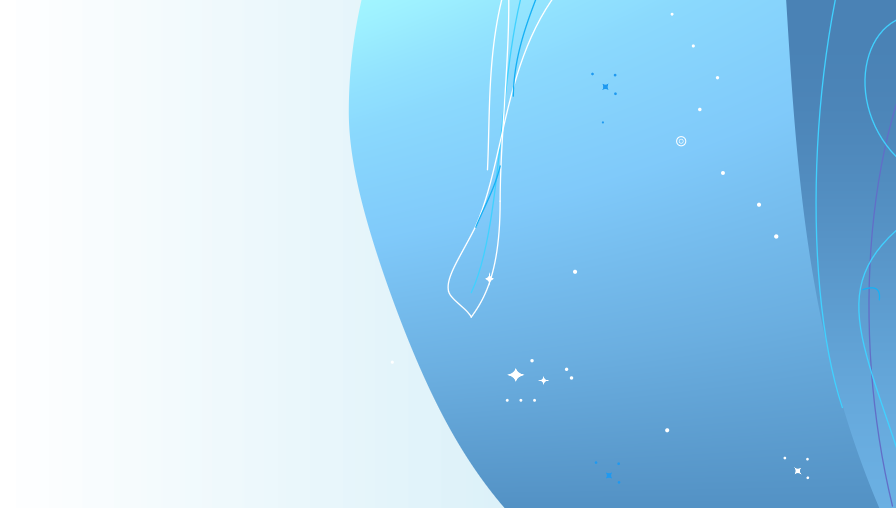
This background is drawn by a Shadertoy shader. Its source:

```glsl
// Curved blue panels on a pale ground, with flowing ribbon lines, bubbles and sparkles.
#define LINE_HALF 0.13
#define CURVE_STEPS 24
#define BAND_WIDTH 6.45
#define BUBBLE_COUNT 8
#define WHITE vec3(1.0)
#define CYAN vec3(0.25, 0.82, 1.0)
#define AZURE vec3(0.08, 0.69, 0.96)
#define COBALT vec3(0.12, 0.60, 0.94)
#define VIOLET vec3(0.38, 0.43, 0.78)

float pixelSize; // one screen pixel in canvas units

void ink(inout vec3 color, vec3 tint, float dist) {
    color = mix(color, tint, clamp(0.5 - dist / pixelSize, 0.0, 1.0));
}

float segment(vec2 p, vec2 a, vec2 b) {
    vec2 ab = b - a;
    float h = clamp(dot(p - a, ab) / max(dot(ab, ab), 1e-6), 0.0, 1.0);
    return length(p - a - ab * h);
}

// Distance to a cubic curve, flattened into short segments
float curve(vec2 p, vec2 a, vec2 b, vec2 c, vec2 d) {
    float nearest = 1e3;
    vec2 last = a;
    for (int i = 1; i <= CURVE_STEPS; i++) {
        float t = float(i) / float(CURVE_STEPS), s = 1.0 - t;
        vec2 next = s * s * s * a + 3.0 * s * s * t * b + 3.0 * s * t * t * c + t * t * t * d;
        nearest = min(nearest, segment(p, last, next));
        last = next;
    }
    return nearest - LINE_HALF;
}

float dotShape(vec2 p, vec2 center, float radius) {
    return length(p - center) - radius;
}

float sparkle(vec2 q, float radius) {
    q = pow(abs(q) + 1e-4, vec2(0.55));
    return 0.5 * (pow(q.x + q.y, 1.0 / 0.55) - radius);
}

// Diagonal star with three satellite dots
float twinkle(vec2 q) {
    float d = sparkle(mat2(0.707, 0.707, -0.707, 0.707) * q, 1.1);
    for (int i = 0; i < 3; i++) {
        float k = float(i), angle = -2.36 + 1.48 * k;
        d = min(d, dotShape(q, (3.6 - 0.6 * k) * vec2(cos(angle), sin(angle)), 0.26));
    }
    return d;
}

// Horizontal position of the two panel edges at a given depth
float fieldEdge(float y) {
    float s = y - 22.0;
    float bend = s > 0.0 ? 0.01056 - 0.000153 * s + 1.057e-6 * s * s : 0.0052;
    return 68.9 + bend * s * s;
}

float panelEdge(float y) {
    float u = y / 100.0;
    return 155.3 + 6.2 * u + 12.2 * u * u * u;
}

vec3 fieldColor(vec2 p) {
    float depth = p.y / 100.0;
    float g = depth + 0.33 * (1.0 - depth) * (p.x - 70.0) / 85.0;
    vec3 c = mix(vec3(0.64, 0.97, 1.0), vec3(0.55, 0.86, 0.995), smoothstep(-0.05, 0.27, g));
    c = mix(c, vec3(0.50, 0.79, 0.98), clamp((g - 0.22) / 0.26, 0.0, 1.0));
    c = mix(c, vec3(0.42, 0.685, 0.88), clamp((g - 0.48) / 0.27, 0.0, 1.0));
    return mix(c, vec3(0.325, 0.57, 0.77), clamp((g - 0.75) / 0.25, 0.0, 1.0));
}

void drawRibbon(inout vec3 c, vec2 p) {
    ink(c, CYAN, curve(p, vec2(102.8, 0), vec2(98.5, 18), vec2(99, 45), vec2(93.1, 57.6)));
    ink(c, WHITE, curve(p, vec2(99.1, 0), vec2(96.3, 11.5), vec2(96.8, 23), vec2(96.3, 33.4)));
    ink(c, WHITE, curve(p, vec2(109, 0), vec2(99.5, 13.8), vec2(99.5, 32), vec2(94, 44.5)));
    ink(c, WHITE, curve(p, vec2(94, 44.5), vec2(91, 50.5), vec2(88, 54.5), vec2(88.6, 57.3)));
    ink(c, WHITE, curve(p, vec2(88.6, 57.3), vec2(89, 59), vec2(92, 60.5), vec2(93.1, 62.4)));
    ink(c, WHITE, curve(p, vec2(93.1, 62.4), vec2(96, 58.5), vec2(98.8, 53), vec2(98.8, 39.6)));
    ink(c, WHITE, curve(p, vec2(98.8, 39.6), vec2(98.8, 28), vec2(100.6, 12), vec2(100.5, 0)));
    ink(c, AZURE, curve(p, vec2(105.8, 0), vec2(103.5, 6), vec2(101.5, 12), vec2(101.4, 18.9)));
    ink(c, AZURE, curve(p, vec2(98.8, 32.7), vec2(97.8, 37), vec2(95.5, 41), vec2(94, 44.7)));
}

void drawPanelLines(inout vec3 c, vec2 p) {
    ink(c, VIOLET, curve(p, vec2(177, 20.7), vec2(170, 43.8), vec2(170, 73.7), vec2(176.3, 99.6)));
    ink(c, CYAN, curve(p, vec2(165, 0), vec2(159.5, 28), vec2(160, 61), vec2(166.4, 80.2)));
    ink(c, CYAN, curve(p, vec2(177, 4), vec2(169.4, 8), vec2(168.2, 22), vec2(177.2, 31)));
    ink(c, CYAN, curve(p, vec2(177, 45.4), vec2(164.7, 56.5), vec2(170, 66.8), vec2(177.3, 88.7)));
    ink(c, AZURE, curve(p, vec2(170.5, 57), vec2(172.8, 56.2), vec2(174, 56.8), vec2(173.7, 59)));
}

void drawScatter(inout vec3 c, vec2 p) {
    // Winding trail of bubbles, the largest drawn as a double ring
    for (int i = 0; i < BUBBLE_COUNT; i++) {
        float k = float(i), a = k - 4.0, b = k - 2.0;
        float sway = 3.6 * exp(-b * b) - 10.0 * exp(-a * a / 1.3);
        vec2 q = p - vec2(132.7 + 2.95 * k + sway, 2.8 + 6.25 * k);
        float ring = abs(length(q) - 0.9) - 0.1;
        float d = i == 4 ? min(ring, abs(length(q) - 0.4) - 0.06) : length(q) - 0.28 - 0.02 * k;
        ink(c, WHITE, d);
    }
    // Two short chains around the large sparkle
    for (int i = 0; i < 3; i++) {
        float k = float(i), rest = 1.0 - 0.5 * k;
        ink(c, WHITE, dotShape(p, vec2(112.9 - 7.8 * rest * rest * rest, 71.0 + 1.7 * k), 0.33));
        ink(c, WHITE, dotShape(p, vec2(100.2 + 2.7 * k, 78.8), 0.28));
    }
    ink(c, WHITE, sparkle((p - vec2(101.9, 73.8)) * vec2(0.8, 1.1), 1.8));
    ink(c, WHITE, sparkle(p - vec2(107.4, 74.9), 1.0));
    ink(c, WHITE, sparkle(p - vec2(96.7, 54.9), 1.2));
    ink(c, WHITE, dotShape(p, vec2(113.6, 53.5), 0.4));
    ink(c, WHITE, dotShape(p, vec2(131.8, 84.7), 0.4));
    ink(c, WHITE, dotShape(p, vec2(77.5, 71.3), 0.3));
    ink(c, COBALT, dotShape(p, vec2(119.1, 24.1), 0.2));
    ink(c, COBALT, min(twinkle(p - vec2(119.6, 17.1)), twinkle(p - vec2(120.3, 93.6))));
    ink(c, WHITE, twinkle(p - vec2(157.6, 92.7)));
}

void mainImage(out vec4 fragColor, in vec2 fragCoord) {
    // Canvas is 177 wide and 100 deep, with depth measured downward
    vec2 uv = fragCoord / iResolution.xy;
    vec2 p = vec2(uv.x * 177.0, (1.0 - uv.y) * 100.0);
    pixelSize = 100.0 / iResolution.y;

    // Pale ground with faint vertical bands
    float band = mix(p.x, BAND_WIDTH * floor(p.x / BAND_WIDTH + 0.5), 0.6);
    vec3 color = mix(vec3(1.0), vec3(0.86, 0.945, 0.975), clamp(band / 100.0, 0.0, 1.0));

    // Curved field and the darker panel at the right
    float slant = sqrt(1.0 + pow(fieldEdge(p.y + 0.5) - fieldEdge(p.y - 0.5), 2.0));
    ink(color, fieldColor(p), (fieldEdge(p.y) - p.x) / slant);
    vec3 panel = mix(vec3(0.29, 0.51, 0.71), vec3(0.42, 0.69, 0.89), smoothstep(0.05, 1.05, p.y / 100.0));
    ink(color, panel, panelEdge(p.y) - p.x);

    drawRibbon(color, p);
    drawPanelLines(color, p);
    drawScatter(color, p);
    fragColor = vec4(color, 1.0);
}
```
